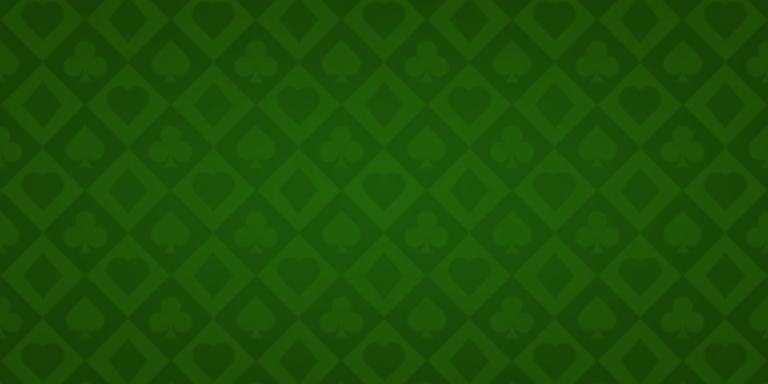
Reproduce this pattern procedurally as a WebGL 2 fragment shader.

```glsl
#version 300 es
precision highp float;
// Green card-table cloth: a checker of light and dark diamonds holding the four suits.
// Suits are distance functions placed on two interleaved square lattices;
// a radial falloff and fine value noise give the shaded felt.

uniform vec2 u_resolution;
out vec4 fragColor;

const float ROWS = 4.5;                  // lattice cells per canvas height
const vec2 LATTICE_SHIFT = vec2(0.0, 0.02);
const float TILE_RADIUS = 0.492;         // below 0.5 leaves a dark gap at the tips
const float EDGE_SOFTNESS = 0.013;       // in cells
const float SUIT_STRENGTH = 0.88;
const vec2 PIP_RADII = vec2(0.232, 0.275);
const float HEART_SCALE = 0.414;
const float SPADE_SCALE = 0.375;
const float LOBE_RADIUS = 0.12;
const float GRAIN_SCALE = 190.0;         // grains per canvas height
const float GRAIN_AMOUNT = 0.025;
const float MOTTLE_SCALE = 28.0;
const float MOTTLE_AMOUNT = 0.02;
const vec3 LIGHT_CENTRE = vec3(0.133, 0.387, 0.038);
const vec3 LIGHT_CORNER = vec3(0.116, 0.301, 0.019);
const vec3 DARK_CENTRE = vec3(0.108, 0.343, 0.033);
const vec3 DARK_CORNER = vec3(0.088, 0.252, 0.014);

float hash(vec2 p) {
    vec3 q = fract(p.xyx * 0.1031);
    q += dot(q, q.yzx + 33.33);
    return fract((q.x + q.y) * q.z);
}

float valueNoise(vec2 p) {
    vec2 i = floor(p), f = fract(p);
    f = f * f * (3.0 - 2.0 * f);
    return mix(mix(hash(i), hash(i + vec2(1, 0)), f.x),
               mix(hash(i + vec2(0, 1)), hash(i + vec2(1, 1)), f.x), f.y);
}

// Rhombus with the given half diagonals
float rhombus(vec2 p, vec2 r) {
    return (dot(abs(p), 1.0 / r) - 1.0) / length(1.0 / r);
}

// Unit heart, point at the origin, lobes upward
float unitHeart(vec2 p) {
    p.x = abs(p.x);
    if (p.x + p.y > 1.0) return length(p - vec2(0.25, 0.75)) - sqrt(2.0) / 4.0;
    vec2 toNotch = p - vec2(0.0, 1.0);
    vec2 toSide = p - 0.5 * max(p.x + p.y, 0.0);
    return sqrt(min(dot(toNotch, toNotch), dot(toSide, toSide))) * sign(p.x - p.y);
}

float heart(vec2 p) {
    return unitHeart((p + vec2(0.0, 0.245)) / HEART_SCALE) * HEART_SCALE;
}

// Stem that flares toward its foot
float stem(vec2 p) {
    float t = clamp((-0.04 - p.y) / 0.195, 0.0, 1.0);
    float halfWidth = mix(0.022, 0.08, t * t * t);
    return max(abs(p.x) - halfWidth, abs(p.y + 0.1375) - 0.0975);
}

float spade(vec2 p) {
    float body = unitHeart((vec2(0.0, 0.265) - p) / SPADE_SCALE) * SPADE_SCALE;
    return min(body, stem(p));
}

float club(vec2 p) {
    float top = length(p - vec2(0.0, 0.135)) - LOBE_RADIUS;
    float side = length(vec2(abs(p.x), p.y) - vec2(0.135, -0.05)) - LOBE_RADIUS;
    float core = length(p) - 0.07;
    return min(min(top, side), min(core, stem(p)));
}

float isEven(vec2 id) {
    return 1.0 - mod(id.x + id.y, 2.0);
}

void main() {
    vec2 centred = (gl_FragCoord.xy - 0.5 * u_resolution) / u_resolution.y;
    vec2 grid = centred * ROWS - LATTICE_SHIFT;
    float soft = EDGE_SOFTNESS + 0.7 * ROWS / u_resolution.y;

    // Light tiles sit on whole lattice points, dark tiles halfway between
    vec2 lightId = floor(grid + 0.5);
    vec2 darkId = floor(grid);
    vec2 lightPos = grid - lightId;
    vec2 darkPos = grid - darkId - 0.5;

    float tile = 1.0 - smoothstep(-soft, soft, rhombus(lightPos, vec2(TILE_RADIUS)));
    float darkSuit = isEven(lightId) > 0.5 ? heart(lightPos) : rhombus(lightPos, PIP_RADII);
    float lightSuit = isEven(darkId) > 0.5 ? spade(darkPos) : club(darkPos);

    float lightness = tile;
    lightness -= SUIT_STRENGTH * tile * (1.0 - smoothstep(-soft, soft, darkSuit));
    lightness += SUIT_STRENGTH * (1.0 - tile) * (1.0 - smoothstep(-soft, soft, lightSuit));

    // Shading toward the corners
    vec2 fromCentre = 2.0 * gl_FragCoord.xy / u_resolution - 1.0;
    float falloff = smoothstep(0.0, 1.0, length(fromCentre) / sqrt(2.0));
    vec3 colour = mix(mix(DARK_CENTRE, DARK_CORNER, falloff),
                      mix(LIGHT_CENTRE, LIGHT_CORNER, falloff), lightness);

    // Felt grain and soft mottling
    float grain = valueNoise(centred * GRAIN_SCALE + 500.0) - 0.5;
    float mottle = valueNoise(centred * MOTTLE_SCALE + 90.0) - 0.5;
    colour *= 1.0 + GRAIN_AMOUNT * grain + MOTTLE_AMOUNT * mottle;

    fragColor = vec4(colour, 1.0);
}
```
